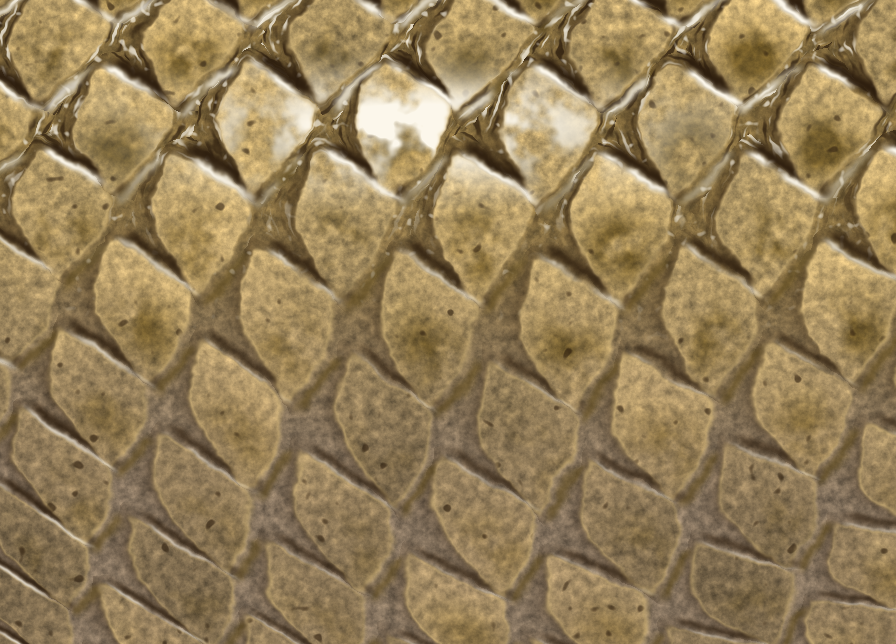
Give the GLSL for this texture, as a Shadertoy shader.

```glsl
// Wet reptilian or fish skin: staggered leaf-shaped scales over a curved body.
// A bent lattice places the scales; half-plane distances shape each one, and
// gradient noise adds stains, grain and broken wet highlights to the grooves.

const float PITCH = 0.219;              // scale spacing across, in canvas heights
const float ROW_STEP = 0.744;           // row spacing, in pitches
const vec2 ANCHOR = vec2(0.656, 0.489); // centre of scale (0, 0)
const float ROUNDING = 0.07;
const float INFLATE = 0.03;
const float WOBBLE = 0.06;
const float RIM_WIDTH = 0.018;
const float GLINT_WIDTH = 0.026;
const float TROUGH_WIDTH = 0.05;
const float GRAIN = 0.36;

// Corners of a scale, clockwise, in pitches
const vec2 TOP = vec2(-0.08, 0.50);
const vec2 RIGHT = vec2(0.385, 0.14);
const vec2 BULGE = vec2(0.27, -0.17);
const vec2 BOTTOM = vec2(-0.08, -0.545);
const vec2 LEFT = vec2(-0.30, 0.02);

const vec3 GOLD = vec3(0.80, 0.69, 0.46);
const vec3 TAN = vec3(0.62, 0.52, 0.34);
const vec3 OLIVE = vec3(0.37, 0.29, 0.11);
const vec3 GREY = vec3(0.52, 0.45, 0.37);
const vec3 DARK = vec3(0.17, 0.11, 0.05);
const vec3 SHINE = vec3(0.99, 0.97, 0.92);

vec2 hash2(vec2 p) {
    vec3 q = fract(p.xyx * vec3(0.1031, 0.103, 0.0973));
    q += dot(q, q.yzx + 33.33);
    return fract((q.xx + q.yz) * q.zy);
}

float corner(vec2 cell, vec2 offset, vec2 f) {
    return dot(hash2(cell + offset) * 2.0 - 1.0, f - offset);
}

float gradientNoise(vec2 p) {
    vec2 i = floor(p), f = fract(p);
    vec2 u = f * f * f * (f * (f * 6.0 - 15.0) + 10.0);
    return mix(mix(corner(i, vec2(0, 0), f), corner(i, vec2(1, 0), f), u.x),
               mix(corner(i, vec2(0, 1), f), corner(i, vec2(1, 1), f), u.x), u.y);
}

float fbm(vec2 p) {
    float sum = 0.0, amp = 1.0;
    for (int i = 0; i < 4; i++) {
        sum += amp * gradientNoise(p);
        p = mat2(1.6, 1.2, -1.2, 1.6) * p + 7.3;
        amp *= 0.6;
    }
    return sum;
}

float smoothMax(float a, float b, float k) {
    float h = max(k - abs(a - b), 0.0) / k;
    return max(a, b) + h * h * k * 0.25;
}

// Signed distance to the line a-b, positive outside a clockwise shape
float side(vec2 p, vec2 a, vec2 b) {
    vec2 e = normalize(b - a);
    return dot(p - a, vec2(-e.y, e.x));
}

float scaleDistance(vec2 p) {
    float right = smoothMax(side(p, RIGHT, BULGE), side(p, BULGE, BOTTOM), ROUNDING);
    right = smoothMax(side(p, TOP, RIGHT), right, ROUNDING);
    float left = smoothMax(side(p, BOTTOM, LEFT), side(p, LEFT, TOP), ROUNDING * 2.0);
    return smoothMax(right, left, ROUNDING) - INFLATE;
}

// Soft line along a-b, shifted outward; fades at both ends
float streak(vec2 p, vec2 a, vec2 b, float shift, float width) {
    float t = dot(p - a, b - a) / dot(b - a, b - a);
    float d = (side(p, a, b) - shift) / width;
    return exp(-d * d) * smoothstep(-0.1, 0.15, t) * smoothstep(1.2, 0.9, t);
}

// Canvas to (column, row), with rows crowding and drifting round the body
vec2 bodyLattice(vec2 uv) {
    float s = ANCHOR.y - uv.y;
    float dx = uv.x - 0.765;
    s += max(0.11 + 0.3 * s, 0.0) * dx * dx;
    float row = s * 6.1 + 3.0 * s * s * s;
    return vec2((uv.x - ANCHOR.x) / PITCH - 0.15 * row - 0.033 * row * row, row);
}

void mainImage(out vec4 fragColor, in vec2 fragCoord) {
    vec2 uv = fragCoord / iResolution.y;
    vec2 g = bodyLattice(uv);
    g += WOBBLE * vec2(fbm(uv * 13.0), fbm(uv * 13.0 + 31.0));
    float soft = max(1.2 / (PITCH * iResolution.y), 0.011);
    float light = smoothstep(0.25, 0.8, uv.y + 0.06 * uv.x);
    float wet = max(smoothstep(0.4, 0.8, uv.y), 0.55 * smoothstep(0.45, 0.0, uv.x));

    // Nearest scale, and the streaks of all scales around
    float dist = 9.0, trough = 0.0, glint = 0.0, sheen = 0.0;
    vec2 local = vec2(0.0), id = vec2(0.0);
    for (int j = -1; j <= 1; j++) for (int i = -1; i <= 1; i++) {
        float row = floor(g.y + 0.5) + float(j);
        float stagger = 0.5 * mod(row, 2.0);
        float column = floor(g.x - stagger + 0.5) + float(i);
        vec2 p = vec2(g.x - stagger - column, (row - g.y) * ROW_STEP);
        p += (hash2(vec2(column, row) + 50.0) - 0.5) * 0.05;
        float d = scaleDistance(p);
        if (d < dist) { dist = d; local = p; id = vec2(column, row) + 50.0; }
        trough = max(trough, streak(p, TOP, RIGHT, 0.12, TROUGH_WIDTH * (0.8 + 0.4 * wet)));
        glint = max(glint, streak(p, TOP, RIGHT, 0.05, GLINT_WIDTH * (0.6 + 0.6 * wet)));
        sheen = max(sheen, streak(p, BULGE, BOTTOM, 0.10, GLINT_WIDTH * 1.3));
    }
    float blotch = fbm(uv * 9.0), grain = fbm(uv * 60.0), cloud = gradientNoise(uv * 4.0 + 5.0);
    float tone = hash2(id).x - 0.5;

    // Scale faces: golden above, greyer below, with an olive stain
    vec3 face = mix(mix(GREY, TAN, 0.5), mix(TAN, GOLD, 0.75), light);
    face = mix(face, GOLD, clamp(blotch * 0.7 + tone * 0.3, 0.0, 0.6) * (0.4 + 0.6 * light));
    vec2 toStain = (local - vec2(0.02, -0.17)) / vec2(0.24, 0.26);
    float stain = exp(-dot(toStain, toStain)) * smoothstep(-0.45, 0.35, blotch + tone * 0.5);
    face = mix(face, OLIVE, clamp(stain * (0.45 + 0.75 * light), 0.0, 0.9));
    face *= 1.0 + GRAIN * grain + 0.15 * tone + 0.25 * cloud;
    face = mix(face, DARK, 0.6 * smoothstep(0.34, 0.5, gradientNoise(uv * 45.0)));
    vec2 glare = (uv - vec2(0.65, 0.80)) / vec2(0.33, 0.075);
    float gloss = exp(-dot(glare, glare)) * smoothstep(-0.35, 0.2, blotch) * 1.3;
    face = mix(face, SHINE, clamp(gloss, 0.0, 1.0));

    // Grooves: grey skin below, olive above, shadowed beside the scales
    vec3 groove = mix(GREY, mix(OLIVE, TAN, 0.6), light) * (1.0 + 1.1 * GRAIN * grain);
    float shadow = exp(-max(dist, 0.0) / 0.06) * smoothstep(0.15, -0.2, local.x);
    groove = mix(groove, DARK, shadow * mix(0.45, 0.7, wet));
    groove = mix(groove, OLIVE, sheen * 0.6);

    // Wet bands that follow the scale edges
    float band = gradientNoise(vec2(dist * 26.0, local.y * 5.0) + id * 7.7);
    float upper = smoothstep(0.55, 0.85, uv.y);
    groove = mix(groove, DARK, 0.75 * smoothstep(0.05, 0.35, -band) * upper);
    groove = mix(groove, SHINE, 0.75 * smoothstep(0.15, 0.42, band) * upper);
    float sparkle = smoothstep(0.22, 0.48, gradientNoise(uv * 70.0)) * smoothstep(0.4, 0.8, uv.y);
    groove = mix(groove, SHINE, 0.65 * sparkle);

    // Compose, then lay the lit rim, troughs and broken highlights on top
    vec3 color = mix(groove, face, smoothstep(soft, -soft, dist));
    float rim = exp(-pow(dist / RIM_WIDTH, 2.0)) * (0.6 + 0.5 * blotch);
    color = mix(color, GOLD * 1.05, clamp(rim * 0.6, 0.0, 1.0));
    color = mix(color, DARK, trough * mix(0.6, 0.95, wet) * smoothstep(-0.04, 0.02, dist));
    float broken = smoothstep(-0.35, 0.1, gradientNoise(uv * 16.0 + 9.0));
    color = mix(color, SHINE, glint * broken * mix(0.3, 1.0, wet));
    color = mix(color, SHINE, sheen * broken * 0.75 * upper * smoothstep(-0.02, 0.03, dist));
    fragColor = vec4(clamp(color, 0.0, 1.0), 1.0);
}
```
